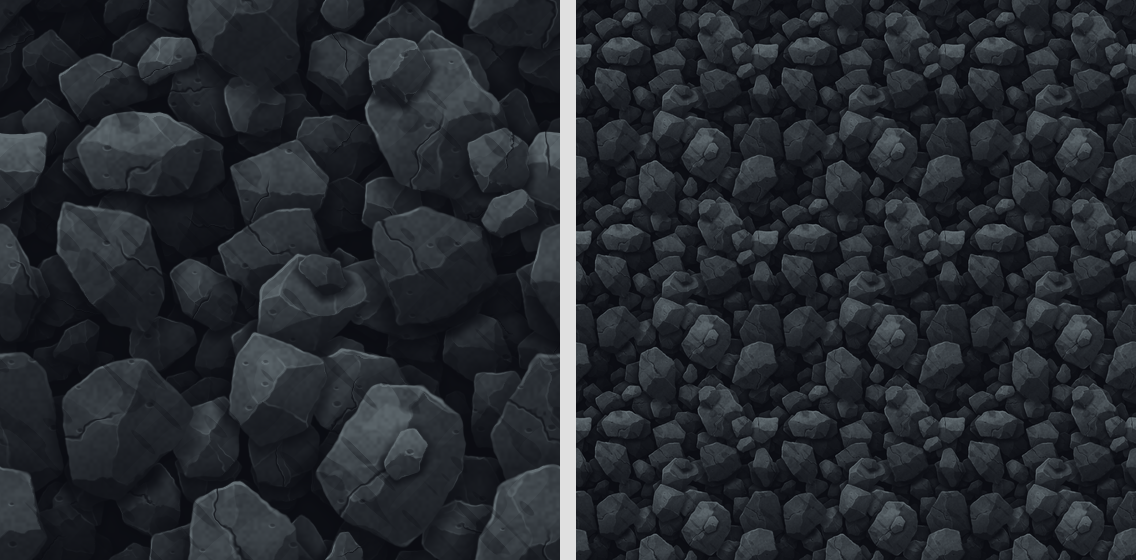
Left: one tile. Right: repeated 3 by 3.
Write a WebGL 2 fragment shader that draws this texture.

```glsl
#version 300 es
precision highp float;

uniform vec2 u_resolution;
out vec4 fragColor;

const float TAU = 6.28319;
const int SIDES = 7;
const int LAYER_COUNT = 5;
// Per layer, back to front: cells per side, presence, darkest and brightest tone
const vec4 LAYERS[LAYER_COUNT] = vec4[](
    vec4(12.0, 0.95, 0.06, 0.20), vec4(8.0, 0.85, 0.15, 0.40),
    vec4(6.0, 0.72, 0.30, 0.60), vec4(4.0, 0.72, 0.40, 0.74),
    vec4(10.0, 0.08, 0.46, 0.78));
const vec3 SHADOW_COLOR = vec3(0.040, 0.046, 0.068);
const vec3 LIGHT_COLOR = vec3(0.38, 0.42, 0.44);
const vec3 LIGHT_DIR = vec3(-0.40, 0.70, 0.59);
const float GRID_SHIFT = 0.5;
const float GAP_TONE = 0.01;
const float CORNER_SHARPNESS = 34.0;
const float SHADOW_REACH = 0.36;
const float SHADOW_DEPTH = 0.65;
const float PIT_CELLS = 24.0;

// Half a cell of slack keeps the wrap exact under rounding
vec2 wrap(vec2 cell, vec2 count) { return cell - count * floor((cell + 0.5) / count); }

vec3 hash3(vec2 cell, float seed) {
    vec3 p = fract(vec3(cell, seed + 17.0) * vec3(0.1031, 0.1030, 0.0973));
    p += dot(p, p.yxz + 33.33);
    return fract((p.xxy + p.yzz) * p.zyx);
}

vec2 heading(float angle) { return vec2(cos(angle), sin(angle)); }

// One at the inner limit, falling to zero at the outer one
float fade(float inner, float outer, float x) { return 1.0 - smoothstep(inner, outer, x); }

// Value noise that wraps after a whole number of cells
float noise(vec2 uv, vec2 cells, float seed) {
    vec2 p = uv * cells + GRID_SHIFT, i = floor(p), f = fract(p);
    f = f * f * (3.0 - 2.0 * f);
    vec2 a = wrap(i, cells), b = wrap(i + 1.0, cells);
    return mix(mix(hash3(a, seed).x, hash3(vec2(b.x, a.y), seed).x, f.x),
               mix(hash3(vec2(a.x, b.y), seed).x, hash3(b, seed).x, f.x), f.y);
}

float fbm(vec2 uv, float cells, float seed) {
    float sum = 0.0, weight = 0.53;
    for (int i = 0; i < 4; i++) {
        sum += weight * noise(uv, vec2(cells), seed + float(i));
        cells *= 2.0;
        weight *= 0.5;
    }
    return sum;
}

// Small sparse dents, each with a lit lower lip
float pits(vec2 uv, float pixel) {
    vec2 p = uv * PIT_CELLS;
    vec3 h = hash3(wrap(floor(p), vec2(PIT_CELLS)), 5.0);
    vec2 q = (fract(p) - 0.5 - 0.4 * (h.xy - 0.5)) * vec2(1.0, 1.4);
    float soft = pixel * PIT_CELLS, d = length(q) - mix(0.06, 0.17, h.y);
    float lip = fade(0.0, 0.05 + soft, abs(d)) * fade(-0.1, 0.05, q.y + q.x * 0.4);
    return step(0.82, h.z) * (0.55 * lip - 0.35 * fade(-soft, soft, d));
}

// Slanted chisel strokes; the whole-number shear keeps them wrapping
float strokes(vec2 uv) {
    vec2 slant = vec2(uv.x - uv.y, uv.x + uv.y);
    float cut = noise(slant, vec2(10.0, 44.0), 71.0), scrape = noise(slant.yx, vec2(9.0, 32.0), 72.0);
    return 0.13 * smoothstep(0.60, 0.65, scrape) - 0.26 * smoothstep(0.76, 0.81, cut);
}

float facetLight(vec2 slope) {
    return 0.36 + 0.76 * max(dot(normalize(vec3(slope, 1.0)), LIGHT_DIR), 0.0);
}

// Keeps the lowest two planes: xy is the slope, z the height
void addPlane(inout vec3 lowest, inout vec3 second, vec3 plane) {
    if (plane.z < lowest.z) { second = lowest; lowest = plane; }
    else if (plane.z < second.z) second = plane;
}

// Paints one faceted stone of about unit radius over the tone
void addRock(inout float tone, vec2 p, vec2 jag, float grain, vec2 id, float seed, float base, float soft) {
    vec3 shape = hash3(id, seed + 1.0), tilt = hash3(id, seed + 2.0);
    float spin = TAU * shape.x, squash = mix(0.58, 0.98, shape.y);
    vec2 edgeP = p + 0.16 * jag, faceP = p + 0.34 * jag;
    // Two tilted top faces, then the sides
    vec2 capA = 0.42 * heading(TAU * tilt.x), capB = 0.5 * heading(TAU * (tilt.x + 0.35 + 0.3 * tilt.y));
    vec3 lowest = vec3(capA, 0.4 - dot(capA, faceP)), second = vec3(0.0, 0.0, 1e3);
    addPlane(lowest, second, vec3(capB, 0.4 - dot(capB, faceP)));
    float outline = 0.0;
    for (int i = 0; i < SIDES; i++) {
        vec3 h = hash3(id, seed + 5.0 + float(i));
        float turn = TAU * (float(i) + 0.7 * h.x) / float(SIDES);
        vec2 dir = heading(spin + turn);
        float reach = mix(0.76, 1.06, h.y) * length(heading(turn) * vec2(1.0, squash));
        outline += exp(CORNER_SHARPNESS * (dot(dir, edgeP) - reach));
        float steep = h.z < 0.5 ? 7.0 : mix(0.45, 1.2, h.z * 2.0 - 1.0);
        addPlane(lowest, second, vec3(dir * steep, steep * (reach - dot(dir, faceP))));
    }
    float d = log(outline) / CORNER_SHARPNESS;
    tone *= 1.0 - SHADOW_DEPTH * mix(0.4, 1.0, fade(-0.5, 0.7, p.y)) * fade(0.0, SHADOW_REACH, d);
    // Facets with worn, broken highlights along ridges and the upper rim
    float ridge = (second.z - lowest.z) / (length(second.xy - lowest.xy) + 0.01);
    float light = mix(facetLight(second.xy), facetLight(lowest.xy), 0.5 + 0.5 * smoothstep(0.0, soft, ridge));
    light *= mix(0.62, 1.08, smoothstep(-1.0, 0.6, p.y - 0.3 * p.x));
    float worn = smoothstep(-0.08, 0.14, jag.y), facing = dot(normalize(p + 0.001), LIGHT_DIR.xy);
    light += 0.32 * worn * fade(0.0, 0.015 + soft, ridge);
    light += 0.65 * (0.35 + worn) * fade(0.0, 0.016 + soft, abs(d + 0.02)) * smoothstep(-0.3, 0.6, facing);
    // A crooked crack with one lit side
    vec2 along = heading(TAU * tilt.z);
    float across = dot(p, vec2(-along.y, along.x)) + 0.55 * jag.x + 0.5 * (shape.y - 0.5);
    float span = step(0.4, shape.z) * smoothstep(-0.25, 0.1, dot(p, along));
    light *= 1.0 - 0.65 * span * fade(0.0, 0.018 + soft, abs(across));
    light += 0.3 * span * fade(0.0, 0.012 + soft, abs(across - 0.035));
    tone = mix(tone, base * light * grain, fade(-soft, soft, d));
}

void main() {
    vec2 uv = gl_FragCoord.xy / u_resolution;
    float pixel = 1.0 / min(u_resolution.x, u_resolution.y);
    float grain = 1.0 + 0.32 * (fbm(uv, 14.0, 40.0) - 0.5) + 0.22 * (noise(uv, vec2(150.0), 50.0) - 0.5);
    grain += pits(uv, pixel) + strokes(uv);
    float tone = GAP_TONE + 0.03 * fbm(uv, 9.0, 60.0);
    for (int layer = 0; layer < LAYER_COUNT; layer++) {
        vec4 look = LAYERS[layer];
        float cells = look.x, seed = 20.0 * float(layer + 4);
        vec2 grid = uv * cells + GRID_SHIFT, cell = floor(grid);
        vec2 jag = vec2(fbm(uv, cells * 4.0, seed), fbm(uv, cells * 4.0, seed + 7.0)) - 0.5;
        // Lower rows overlap the rows above
        for (int y = 1; y >= -1; y--) for (int x = -1; x <= 1; x++) {
            vec2 offset = vec2(x, y), id = wrap(cell + offset, vec2(cells));
            vec3 place = hash3(id, seed), kind = hash3(id, seed + 3.0);
            float size = mix(0.38, 0.64, place.z);
            vec2 p = (fract(grid) - offset - 0.5 - 0.55 * (place.xy - 0.5)) / size;
            if (kind.x > look.y || dot(p, p) > 2.9) continue;
            addRock(tone, p, jag, grain, id, seed, mix(look.z, look.w, kind.y), pixel * cells / size);
        }
    }
    fragColor = vec4(mix(SHADOW_COLOR, LIGHT_COLOR, clamp(tone, 0.0, 1.0)), 1.0);
}
```
